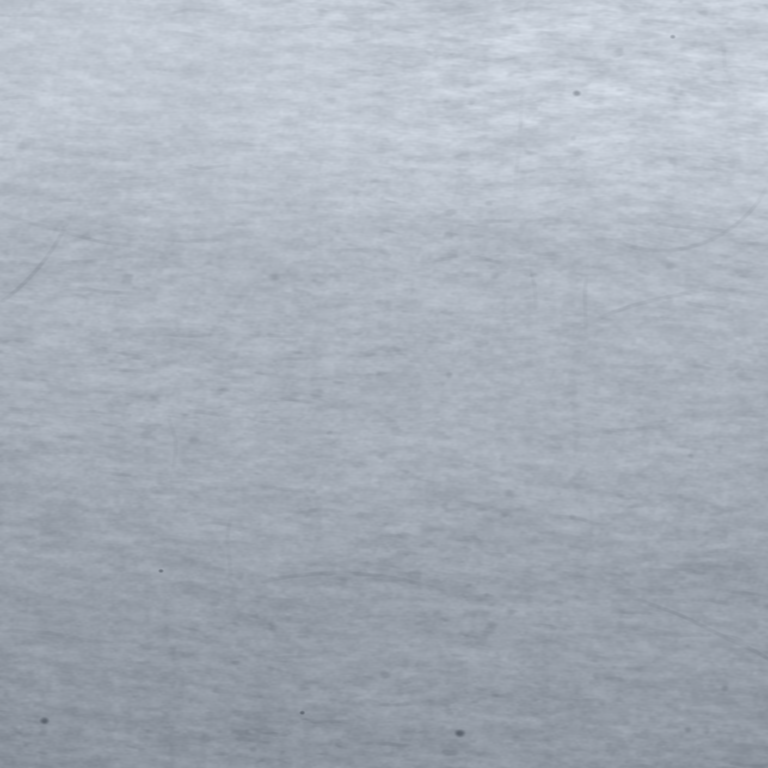
This texture is drawn by a WebGL 2 fragment shader. Its source:

```glsl
#version 300 es
precision highp float;

uniform vec2 u_resolution;
out vec4 fragColor;

float hash(vec2 p) {
  return fract(sin(dot(p, vec2(127.1, 311.7))) * 43758.5453);
}

float noise(vec2 p) {
  vec2 cell = floor(p);
  vec2 f = fract(p);
  f = f * f * (3.0 - 2.0 * f);
  float low = mix(hash(cell), hash(cell + vec2(1.0, 0.0)), f.x);
  float high = mix(hash(cell + vec2(0.0, 1.0)), hash(cell + 1.0), f.x);
  return mix(low, high, f.y);
}

// Layered noise centred on zero, sheared per layer to hide the lattice
float fbm(vec2 p, int octaves) {
  float sum = 0.0;
  float amp = 0.5;
  for (int i = 0; i < octaves; i++) {
    sum += amp * (noise(p) - 0.5);
    p = mat2(1.0, 0.25, -0.3, 1.0) * p * 1.8 + vec2(17.3, 9.1);
    amp *= 0.62;
  }
  return sum;
}

// Soft specks, at most one per cell
float specks(vec2 p, float cells, float density, float radius, float seed) {
  vec2 g = p * cells;
  vec2 id = floor(g);
  vec2 centre = 0.25 + 0.5 * vec2(hash(id + seed), hash(id + seed + 5.3));
  float size = radius * cells * mix(0.5, 1.1, hash(id + seed + 8.7));
  float d = length((fract(g) - centre) * vec2(0.75, 1.0));
  float present = step(hash(id + seed + 2.9), density);
  return present * (1.0 - smoothstep(size * 0.2, size * 1.4, d));
}

// Thin wavering lines along x, tapered at both ends and broken by wear
float hairlines(vec2 p, vec2 cells, float density, float width, float seed) {
  vec2 g = p * cells;
  g.x += hash(vec2(floor(g.y), seed));
  vec2 id = floor(g);
  vec2 f = fract(g);
  float slope = (hash(id + seed + 3.1) - 0.5) * 0.3;
  float wave = 0.22 * (noise(vec2(g.x * 4.0, id.y + seed)) - 0.5);
  float y = mix(0.35, 0.65, hash(id + seed)) + slope * (f.x - 0.5) + wave;
  float d = abs(f.y - y) / cells.y;
  float taper = smoothstep(0.05, 0.4, f.x) * smoothstep(0.95, 0.6, f.x);
  float broken = smoothstep(0.15, 0.7, noise(p * vec2(45.0, 60.0) + seed));
  float present = step(hash(id + seed + 7.7), density);
  return present * taper * broken * (1.0 - smoothstep(width * 0.2, width, d));
}

// Circular scratch that fades away from its middle direction
float arcScratch(vec2 p, vec2 centre, float radius, float heading, float span, float width) {
  vec2 v = p - centre;
  float d = abs(length(v) - radius);
  float facing = dot(normalize(v + 1e-5), vec2(cos(heading), sin(heading)));
  float fade = smoothstep(cos(span), cos(span * 0.3), facing);
  return fade * (1.0 - smoothstep(width * 0.2, width, d));
}

float scatteredArcs(vec2 p, float width) {
  float sum = 0.0;
  for (int i = 0; i < 6; i++) {
    float k = float(i);
    float radius = mix(0.12, 0.6, hash(vec2(k, 4.2)));
    float heading = 6.2832 * hash(vec2(k, 9.6));
    vec2 touch = vec2(hash(vec2(k, 1.7)), 0.1 + 0.6 * hash(vec2(k, 6.4)));
    vec2 centre = touch - radius * vec2(cos(heading), sin(heading));
    float wobble = 0.008 * (noise(p * 14.0 + k) - 0.5);
    float span = 0.16 / radius;
    sum += arcScratch(p + wobble, centre, radius, heading, span, width)
         * (0.25 + 0.75 * noise(p * 22.0 + k * 3.0));
  }
  return sum;
}

void main() {
  vec2 p = gl_FragCoord.xy / u_resolution;

  // Brushing direction drifts from level to slightly falling
  vec2 q = p;
  q.y += 0.07 * p.x * (1.0 - p.y) + 0.012 * noise(p * vec2(5.0, 7.0));

  // Broad sheen
  float tone = mix(0.545, 0.765, smoothstep(-0.25, 1.2, p.y) * 1.08 - 0.04);
  tone += 0.03 * (p.x - 0.5) * smoothstep(0.2, 0.7, p.y);
  tone -= 0.026 * exp(-pow((q.y - 0.68) / 0.05, 2.0));
  tone += 0.018 * exp(-pow((q.y - 0.86) / 0.1, 2.0));
  tone += 0.055 * fbm(q * vec2(2.5, 9.0), 3);

  // Brushed streaks and fine grain
  float wear = 0.9 + 0.6 * smoothstep(0.6, 0.95, p.y) * smoothstep(0.2, 0.7, p.x);
  tone += wear * 0.062 * fbm(q * vec2(12.0, 64.0), 3);
  tone += wear * 0.09 * fbm(q * vec2(32.0, 125.0) + 31.0, 3);
  tone += 0.07 * fbm(p * vec2(125.0, 170.0) + 7.0, 2);

  // Mottled smudges and a few faint upright rubs
  float stain = fbm(q * vec2(36.0, 80.0) + 50.0, 3);
  tone -= 0.055 * smoothstep(0.12, 0.42, stain) * smoothstep(0.2, 0.7, noise(p * 6.0 + 12.0));
  float rub = fbm(p * vec2(48.0, 9.0) + 80.0, 3);
  tone -= 0.02 * smoothstep(0.14, 0.45, rub);

  // Scratches and pits
  tone -= 0.034 * hairlines(q, vec2(4.0, 20.0), 0.3, 0.004, 1.0);
  tone -= 0.032 * hairlines(q, vec2(9.0, 37.0), 0.28, 0.0038, 23.0);
  tone -= 0.022 * hairlines(p.yx, vec2(5.0, 11.0), 0.14, 0.0045, 41.0);
  tone -= 0.05 * scatteredArcs(p, 0.0042);
  tone -= 0.19 * specks(p, 6.0, 0.17, 0.0048, 3.0);
  tone -= 0.05 * specks(p, 13.0, 0.14, 0.0065, 19.0);

  vec3 steel = vec3(tone) + vec3(0.0, 0.03, 0.07);
  fragColor = vec4(clamp(steel, 0.0, 1.0), 1.0);
}
```
